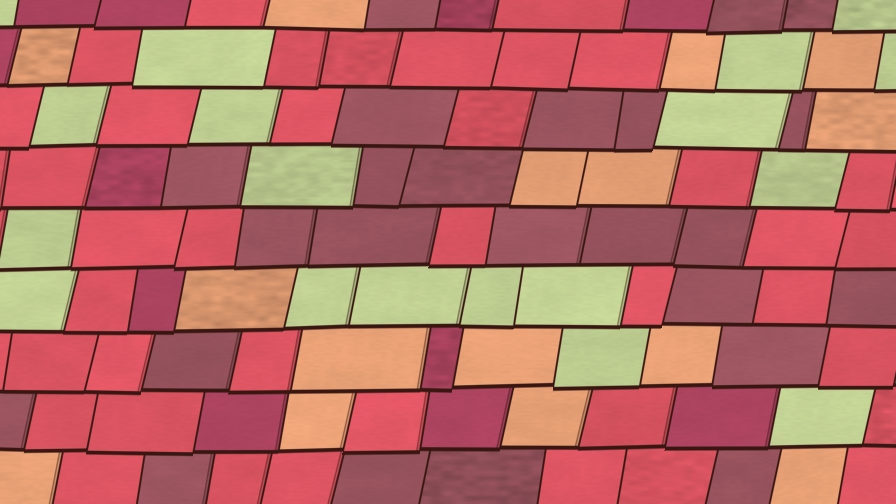
Reproduce this texture procedurally as a WebGL 2 fragment shader.

```glsl
#version 300 es
precision highp float;
// Draws overlapping rows of slanted, painted wooden shingles in mixed colours.
uniform vec2 u_resolution;
out vec4 fragColor;

const float ROWS = 8.4;          // rows over the canvas height
const float TILE_WIDTH = 0.162;  // mean width, in canvas heights
const float GAP = 0.0019;        // half the slit between neighbours
const float BUTT = 0.0066;       // dark lower edge of a shingle
const vec3 SHADOW = vec3(0.22, 0.09, 0.07);
const vec3 MAROON = vec3(0.60, 0.33, 0.37);
const vec3 MAGENTA = vec3(0.69, 0.27, 0.38);
const vec3 RED = vec3(0.86, 0.33, 0.38);
const vec3 GREEN = vec3(0.75, 0.81, 0.57);
const vec3 ORANGE = vec3(0.91, 0.63, 0.46);

struct Tile {
  vec2 id;
  float left;    // distance to the left edge
  float right;   // distance to the right edge
  float bottom;  // lower edge, in row heights
};

float hash(vec2 p) {
  return fract(sin(dot(p, vec2(127.1, 311.7))) * 43758.5453);
}

float noise(vec2 p) {
  vec2 i = floor(p), f = fract(p);
  f = f * f * (3.0 - 2.0 * f);
  return mix(mix(hash(i), hash(i + vec2(1, 0)), f.x),
             mix(hash(i + vec2(0, 1)), hash(i + vec2(1, 1)), f.x), f.y);
}

// Slanted boundary on the left of a tile, in mean tile widths
float edgeAt(vec2 id, float v) {
  float jitter = 0.72 * (hash(id + 3.7) - 0.5);
  float lean = 0.15 + 0.08 * (hash(id + 8.3) - 0.5);
  return id.x + jitter + lean * v;
}

// Finds the tile of one row at x; v is the height inside that row
Tile findTile(float x, float v, float row) {
  float u = x / TILE_WIDTH + 5.0 * hash(vec2(row, 2.9));
  vec2 id = vec2(floor(u) - 2.0, row);
  for (int k = 0; k < 4; k++) {
    if (u > edgeAt(id + vec2(1, 0), v)) id.x += 1.0;
  }
  float left = (u - edgeAt(id, v)) * TILE_WIDTH;
  float right = (edgeAt(id + vec2(1, 0), v) - u) * TILE_WIDTH;
  float across = left / (left + right) - 0.5;
  float tilt = 0.05 * (hash(id + 6.1) - 0.5) * across;
  return Tile(id, left, right, tilt - 0.02 - 0.06 * hash(id + 1.3));
}

vec3 paintColor(float pick) {
  if (pick < 0.25) return MAROON;
  if (pick < 0.35) return MAGENTA;
  if (pick < 0.60) return RED;
  if (pick < 0.83) return GREEN;
  return ORANGE;
}

// Painted face with grain, weathering and a visible side on some tiles
vec3 tileFace(Tile t, vec2 p, float aa) {
  vec3 color = paintColor(hash(t.id + 12.4));
  vec2 q = p + 7.0 * hash(t.id);
  float grain = noise(q * vec2(90.0, 260.0)) - 0.5;
  float mottle = noise(q * vec2(16.0, 30.0)) - 0.5;
  float worn = smoothstep(0.84, 0.98, hash(t.id + 21.6));
  float light = 1.0 + 0.07 * (hash(t.id + 4.8) - 0.5);
  light += 0.035 * grain + 0.05 * mottle;
  light -= worn * 0.16 * noise(q * vec2(45.0, 100.0));
  float hasSide = step(0.55, hash(t.id + 17.2));
  float side = hasSide * (1.0 - smoothstep(-aa, aa, t.right - 0.0065));
  float crease = hasSide * (1.0 - smoothstep(0.0, 0.0012 + aa, abs(t.right - 0.0065)));
  color *= light * (1.0 - 0.12 * side);
  return mix(color, SHADOW, 0.45 * crease);
}

// Opacity between the two side slits
float slitMask(Tile t, float aa) {
  return smoothstep(-aa, aa, min(t.left, t.right) - GAP);
}

void main() {
  vec2 p = gl_FragCoord.xy / u_resolution.y;
  float aa = 0.8 / u_resolution.y;

  // Rows sag a little along their length
  float y = p.y * ROWS + 0.05 * sin(p.x * 2.3 + p.y * 5.0);
  float row = floor(y);
  float v = y - row;

  // Shingle of this row
  Tile lower = findTile(p.x, v, row);
  vec3 color = mix(SHADOW, tileFace(lower, p, aa), slitMask(lower, aa));

  // Shingle of the row above, hanging over with its dark butt and soft shadow
  Tile upper = findTile(p.x, v - 1.0, row + 1.0);
  float above = (v - 1.0 - upper.bottom) / ROWS;
  float shade = smoothstep(-BUTT - 0.003, -BUTT + 0.001, above);
  color = mix(color, SHADOW, shade);
  float cover = smoothstep(-aa, aa, above) * slitMask(upper, aa);
  color = mix(color, tileFace(upper, p, aa), cover);

  fragColor = vec4(color, 1.0);
}
```
